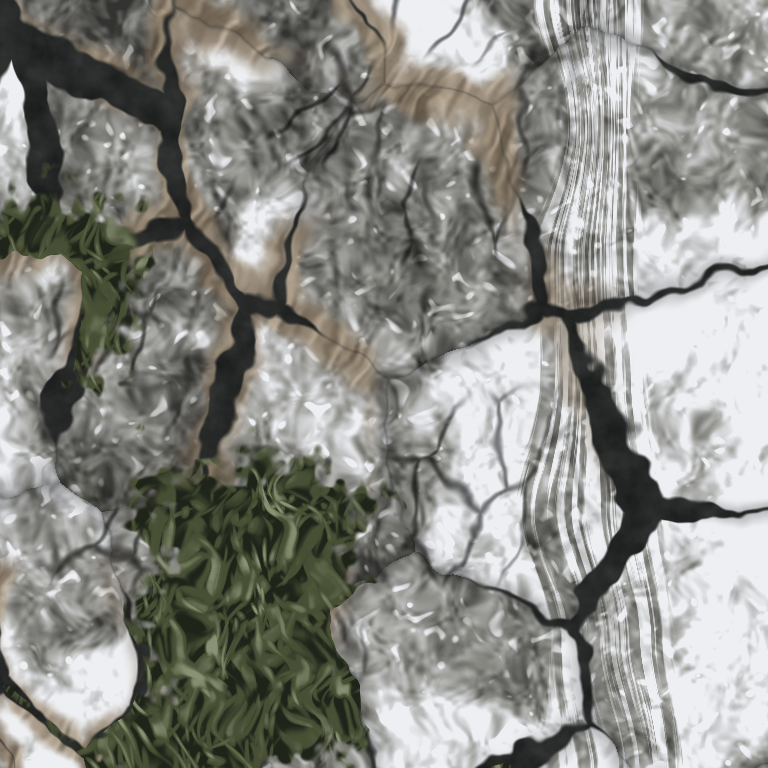
A WebGL 1 fragment shader for this texture:

```glsl
precision highp float;
// Sunlit limestone blocks split by dark joints, with straw and a grassy hollow.
// A warped Voronoi pattern, coarser to the right, makes the blocks and joints;
// layered value noise paints weathering, streaks, specks and blades.
uniform vec2 u_resolution;

float hash(vec2 p) {
  vec3 q = fract(p.xyx * 0.1031);
  q += dot(q, q.yzx + 33.33);
  return fract((q.x + q.y) * q.z);
}

vec2 hash2(vec2 p) {
  return vec2(hash(p + 3.7), hash(p + 91.3));
}

float noise(vec2 p) {
  vec2 i = floor(p), f = fract(p);
  f = f * f * (3.0 - 2.0 * f);
  return mix(mix(hash(i), hash(i + vec2(1, 0)), f.x),
             mix(hash(i + vec2(0, 1)), hash(i + vec2(1, 1)), f.x), f.y);
}

vec2 rotate(vec2 p, float a) {
  return vec2(cos(a) * p.x + sin(a) * p.y, cos(a) * p.y - sin(a) * p.x);
}

float fbm(vec2 p) {
  float sum = 0.0, amp = 0.52;
  for (int i = 0; i < 5; i++) {
    sum += amp * noise(p);
    p = rotate(p, 0.6) * 2.03 + 11.0;
    amp *= 0.5;
  }
  return sum;
}

// Distance to the nearest joint; also yields the cell id and offset to its seed.
float joints(vec2 p, out vec2 cell, out vec2 toSeed) {
  vec2 base = floor(p);
  float nearest = 9.0;
  for (int j = -1; j <= 1; j++) for (int i = -1; i <= 1; i++) {
    vec2 c = base + vec2(i, j);
    vec2 r = c + 0.1 + 0.8 * hash2(c) - p;
    if (dot(r, r) < nearest) { nearest = dot(r, r); cell = c; toSeed = r; }
  }
  float edge = 9.0;
  for (int j = -2; j <= 2; j++) for (int i = -2; i <= 2; i++) {
    vec2 c = cell + vec2(i, j);
    vec2 r = c + 0.1 + 0.8 * hash2(c) - p;
    vec2 gap = r - toSeed;
    if (dot(gap, gap) > 0.0001) edge = min(edge, dot(0.5 * (r + toSeed), normalize(gap)));
  }
  return edge;
}

vec3 rockColor(vec2 uv, vec2 cell, vec2 toSeed) {
  float id = hash(cell + 5.0);
  vec2 bent = uv + 0.022 * vec2(noise(uv * 28.0), noise(uv * 28.0 + 50.0));
  float slab = smoothstep(0.7, 0.88, uv.x + 0.1 * (noise(uv * 6.0) - 0.5));
  float tilt = mix(0.9 * (id - 0.5), -0.55, slab);
  float streak = noise(rotate(bent, tilt) * vec2(95.0, 24.0));
  float patches = smoothstep(0.43, 0.6, fbm(rotate(bent, tilt) * vec2(6.5, 4.0) + cell * 7.0 * (1.0 - slab)));
  float bright = max(slab, smoothstep(0.35, 0.75, id));
  float tone = 0.42 + 0.12 * id + patches * mix(0.08, 0.42, bright) + 0.08 * slab;
  tone += 0.26 * (streak - 0.5) + 0.48 * (fbm(bent * 26.0) - 0.5);
  tone += 0.24 * (noise(bent * 120.0) - 0.5) + 0.12 * dot(toSeed, vec2(0.5, -0.8));
  tone += 0.3 * smoothstep(0.74, 0.95, noise(rotate(bent, 0.6) * 75.0 + 20.0));
  tone = clamp(tone, 0.2, 0.94);
  vec3 tint = mix(vec3(1.0, 0.998, 0.965), vec3(0.99, 0.998, 1.01), smoothstep(0.5, 0.9, tone));
  return tone * tint;
}

vec3 grassColor(vec2 uv) {
  vec2 bent = uv + 0.04 * vec2(noise(uv * 22.0), noise(uv * 22.0 + 31.0));
  float blades = 0.0;
  for (int i = 0; i < 4; i++) {
    float k = float(i);
    float n = noise(rotate(bent, 0.45 * k - 0.8) * vec2(125.0, 38.0) + 37.0 * k);
    blades = max(blades, smoothstep(0.45, 1.0, n) * (0.7 + 0.1 * k));
  }
  float light = blades * (0.2 + 1.1 * fbm(uv * 14.0));
  vec3 c = mix(vec3(0.12, 0.14, 0.10), vec3(0.28, 0.31, 0.205), smoothstep(0.02, 0.4, light));
  return mix(c, vec3(0.54, 0.57, 0.46), smoothstep(0.46, 0.95, light));
}

void main() {
  vec2 uv = gl_FragCoord.xy / min(u_resolution.x, u_resolution.y);
  vec2 p = uv + 0.1 * (vec2(fbm(uv * 5.0), fbm(uv * 5.0 + 17.0)) - 0.5);
  p += 0.012 * (vec2(noise(uv * 38.0), noise(uv * 38.0 + 9.0)) - 0.5);
  vec2 cell, toSeed, chip, toChip;
  float across = p.x + 0.12 * p.y;
  float edge = joints(vec2(7.0 * across - 2.4 * across * across, 3.3 * p.y), cell, toSeed);
  edge /= mix(5.8, 2.9, clamp(uv.x, 0.0, 1.0));
  vec3 color = rockColor(uv, cell, toSeed);

  // Hairline chips and a soft shade beside the joints
  float chipEdge = joints(rotate(p, -0.35) * vec2(15.0, 7.0), chip, toChip) / 11.0;
  float chipped = smoothstep(0.5, 0.7, noise(uv * 7.0 + 60.0)) * (1.0 - smoothstep(0.6, 0.85, uv.x));
  color *= 1.0 - 0.55 * chipped * (1.0 - smoothstep(0.0, 0.008, chipEdge));
  color *= 1.0 - 0.22 * (1.0 - smoothstep(0.0, 0.025, edge));

  // Dry straw lodged along some joints
  float fibres = noise(rotate(p, -0.4) * vec2(130.0, 16.0));
  vec3 straw = mix(vec3(0.38, 0.32, 0.25), vec3(0.74, 0.67, 0.57), fibres);
  float strawMask = 1.0 - smoothstep(0.012, 0.035, edge + 0.03 * (fbm(uv * 22.0) - 0.5));
  strawMask *= smoothstep(0.5, 0.66, noise(uv * 5.0 + 43.0)) * (1.0 - smoothstep(0.65, 0.85, uv.x));
  color = mix(color, straw, 0.8 * strawMask);

  // Deep joints that widen and pinch out
  float open = smoothstep(0.36, 0.9, noise(uv * 6.0 + 3.0));
  float ragged = 0.008 * (noise(uv * 60.0 + 7.0) - 0.5);
  float crack = 1.0 - smoothstep(-0.002, 0.003, edge + ragged * open - 0.001 - 0.021 * open * open);
  vec3 shadow = vec3(0.08, 0.09, 0.085) + 0.14 * fbm(uv * 40.0);
  color = mix(color, shadow, crack * (0.3 + 0.7 * smoothstep(0.0, 0.2, open)));

  // Grass fills the hollow and a side pocket, leaving some stones bare
  float hollow = 1.0 - length((uv - vec2(0.36, 0.12)) * vec2(2.6, 3.1));
  hollow = max(hollow, 0.8 - length((uv - vec2(0.1, 0.64)) * vec2(6.0, 4.5)));
  float stone = step(0.66, hash(cell + 5.0)) * smoothstep(0.004, 0.014, edge);
  hollow += 1.3 * (fbm(uv * 8.0 + 9.0) - 0.5) + 0.4 * (noise(uv * 70.0) - 0.5) - 1.2 * stone;
  color = mix(color, grassColor(uv), smoothstep(0.24, 0.42, hollow));

  gl_FragColor = vec4(color, 1.0);
}
```
